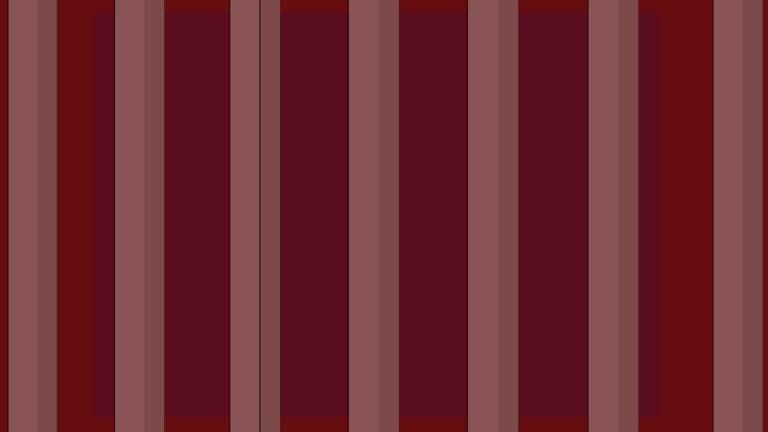
Reproduce this pattern procedurally as a Shadertoy shader.

```glsl
#define BAR_COUNT 7
#define FIRST_BAR 0.0104
#define PITCH 0.153
#define LIT_SHARE 0.6
#define LINE_WIDTH 0.0013
#define CREASED_BAR 2
#define GROUND vec3(0.40, 0.05, 0.06)
#define PANEL vec3(0.35, 0.05, 0.12)
#define LIT_FACE vec3(0.54, 0.33, 0.34)
#define SHADE_FACE vec3(0.49, 0.29, 0.29)
#define LINE_COLOR vec3(0.07, 0.03, 0.04)

// Antialiased coverage of the interval [a, b]; px is the pixel size
float span(float x, float a, float b, float px) {
    return clamp((x - a) / px + 0.5, 0.0, 1.0)
         - clamp((x - b) / px + 0.5, 0.0, 1.0);
}

float lineAt(float x, float center, float px) {
    return span(x, center - 0.5 * LINE_WIDTH, center + 0.5 * LINE_WIDTH, px);
}

// Left edge of a bar: even pitch, bent leftward between the two end bars
float barStart(float i) {
    float skew = i - 3.7;
    float bend = 0.0017 + 0.000156 * skew * skew;
    return FIRST_BAR + PITCH * i + i * (i - float(BAR_COUNT - 1)) * bend;
}

// Bars are slightly wider near the middle
float barWidth(float i) {
    float offset = i - 3.5;
    return 0.066 - 0.00021 * offset * offset;
}

void mainImage(out vec4 fragColor, in vec2 fragCoord) {
    vec2 px = 1.0 / iResolution.xy;
    vec2 uv = fragCoord * px;

    // Recessed panel behind the bars
    float panel = span(uv.x, 0.1224, 0.858, px.x)
                * span(uv.y, 0.0347, 0.972, px.y);
    vec3 color = mix(GROUND, PANEL, panel);

    // Two-tone bars with a thin line on the left edge
    for (int i = 0; i < BAR_COUNT; i++) {
        float left = barStart(float(i));
        float right = left + barWidth(float(i));
        float crease = mix(left, right, LIT_SHARE);
        float lit = span(uv.x, left, crease, px.x);
        float shade = span(uv.x, crease, right, px.x);
        color = color * (1.0 - lit - shade) + LIT_FACE * lit + SHADE_FACE * shade;

        float outline = lineAt(uv.x, left, px.x);
        if (i == CREASED_BAR) outline += lineAt(uv.x, crease, px.x);
        color = mix(color, LINE_COLOR, outline);
    }

    fragColor = vec4(color, 1.0);
}
```
